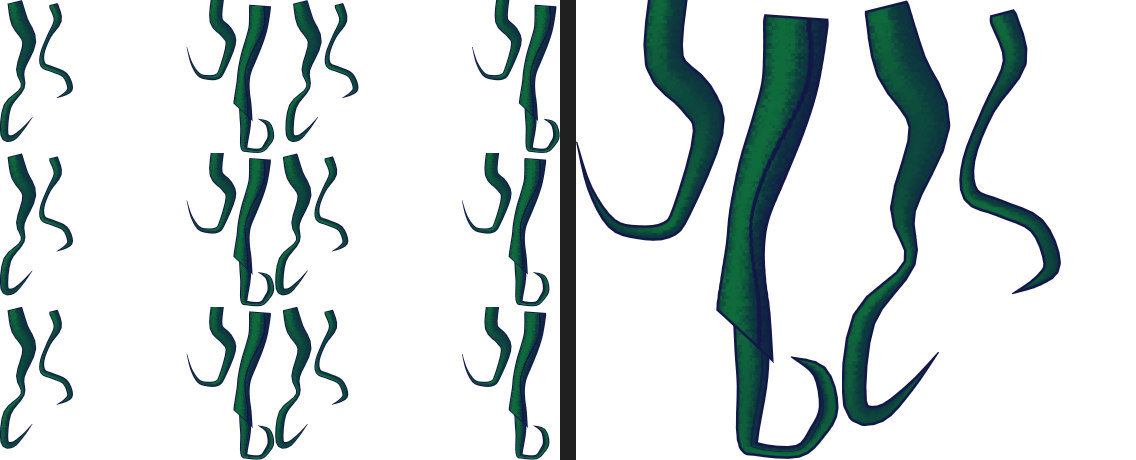
Left, the full canvas; right, a detail of the centre.
Give the GLSL for this pattern, as a Shadertoy shader.

```glsl
const int KNOTS = 10;

float hash(vec2 p) {
    return fract(sin(dot(p, vec2(127.1, 311.7))) * 43758.5453);
}

// Catmull-Rom spline; xy is position, z is half width
vec3 spline(vec3 a, vec3 b, vec3 c, vec3 d, float t) {
    return 0.5 * (2.0 * b + t * (c - a + t * (2.0 * a - 5.0 * b + 4.0 * c - d
        + t * (3.0 * b - a - 3.0 * c + d))));
}

// Tapered strand: signed distance, position across (-1..1), position along (0..1)
vec3 strand(vec2 p, vec3 knots[KNOTS]) {
    vec3 best = vec3(1e4, 0.0, 0.0);
    vec3 from = knots[0];
    for (int i = 0; i < KNOTS - 1; i++) {
        vec3 before = knots[max(i - 1, 0)];
        vec3 after = knots[min(i + 2, KNOTS - 1)];
        for (int j = 1; j <= 4; j++) {
            float t = float(j) / 4.0;
            vec3 to = spline(before, knots[i], knots[i + 1], after, t);
            vec2 axis = to.xy - from.xy;
            vec2 q = p - from.xy;
            float h = clamp(dot(q, axis) / dot(axis, axis), 0.0, 1.0);
            float halfWidth = max(mix(from.z, to.z, h), 0.3);
            float d = length(q - axis * h) - halfWidth;
            float side = (q.x * axis.y - q.y * axis.x) / (length(axis) * halfWidth);
            if (d < best.x) best = vec3(d, side, (float(i) + t) / float(KNOTS - 1));
            from = to;
        }
    }
    // Flattened cap at the root
    vec2 root = normalize(knots[0].xy - knots[1].xy);
    best.x = max(best.x, dot(p - knots[0].xy, root) - 3.5);
    return best;
}

void paint(inout vec3 color, vec3 s, float fold, float grain, float pixel) {
    vec3 navy = vec3(0.07, 0.09, 0.28);
    vec3 teal = vec3(0.05, 0.24, 0.24);
    vec3 green = vec3(0.06, 0.42, 0.23);

    // Light from the left, fading into shadow with a little grain
    float side = s.y + 0.3 * (grain - 0.5);
    float sheen = 0.6 + 0.4 * cos(s.z * 12.0);
    float lit = smoothstep(-1.1, -0.5, side) * (1.0 - smoothstep(-0.3, 0.4, side));
    vec3 body = mix(teal, green, lit * mix(sheen, 1.0, fold));
    body = mix(body, navy, smoothstep(0.1, 1.0, side) * mix(0.35, 0.75, fold));

    // Wavering crease, then the dark contour
    float crease = abs(s.y - 0.35 - 0.25 * sin(s.z * 9.0));
    body = mix(body, navy, fold * (1.0 - smoothstep(0.04, 0.12, crease)));
    body = mix(body, navy, smoothstep(-1.6, -0.7, s.x));
    color = mix(color, body, clamp(0.5 - s.x / pixel, 0.0, 1.0));
}

void mainImage(out vec4 fragColor, in vec2 fragCoord) {
    // Three rows of height 210, measured from the top
    float pixel = 630.0 / iResolution.y;
    vec2 u = vec2(fragCoord.x, iResolution.y - fragCoord.y) * pixel;
    float row = floor(u.y / 210.0);

    // Two columns; the top row is spaced wider
    float pitch = row < 1.0 ? 391.0 : 377.0;
    float column = min(floor(u.x / pitch), 1.0);
    vec2 p = u - vec2(column * pitch, row * 210.0);
    float grain = hash(floor(p / 1.5));

    vec3 longVine[KNOTS] = vec3[KNOTS](
        vec3(21, 6, 10.5), vec3(27, 30, 12), vec3(40, 57, 9.5), vec3(28, 95, 6),
        vec3(31, 120, 2.8), vec3(10, 146, 5.5), vec3(6, 184, 5.5), vec3(17, 189, 4),
        vec3(31, 177, 2), vec3(44, 161, 0.3));
    vec3 slimVine[KNOTS] = vec3[KNOTS](
        vec3(74, 9, 6.5), vec3(79, 28, 5.5), vec3(67, 50, 3), vec3(58, 73, 3),
        vec3(59, 89, 4), vec3(72, 95, 4), vec3(89, 103, 4), vec3(96, 120, 4),
        vec3(90, 128, 2.5), vec3(78, 134, 0.3));
    vec3 hookVine[KNOTS] = vec3[KNOTS](
        vec3(298, -4, 9), vec3(296, 28, 9), vec3(310, 44, 9), vec3(316, 60, 7),
        vec3(304, 96, 4.5), vec3(297, 105, 4), vec3(284, 106, 3.2), vec3(272, 102, 2.5),
        vec3(262, 86, 1.3), vec3(256, 65, 0.3));
    vec3 sheath[KNOTS] = vec3[KNOTS](
        vec3(356, 11, 15), vec3(355, 25, 14), vec3(353, 40, 13), vec3(348, 57, 12.5),
        vec3(341, 77, 11.5), vec3(335, 97, 9.5), vec3(333, 112, 9), vec3(332, 128, 10.5),
        vec3(332, 144, 12.5), vec3(333, 168, 13));
    vec3 tail[KNOTS] = vec3[KNOTS](
        vec3(335, 138, 8), vec3(336, 160, 8), vec3(336, 176, 7), vec3(334, 200, 5),
        vec3(338, 205, 3.2), vec3(357, 206, 3), vec3(366, 197, 4), vec3(371, 186, 4.5),
        vec3(367, 170, 3.5), vec3(354, 163, 0.3));

    vec3 color = vec3(1.0);
    paint(color, strand(p, longVine), 0.0, grain, pixel);
    paint(color, strand(p, slimVine), 0.0, grain, pixel);
    paint(color, strand(p, hookVine), 0.0, grain, pixel);
    paint(color, strand(p, tail), 0.6, grain, pixel);

    // The sheath ends in a slanted cut over the tail
    vec3 cover = strand(p, sheath);
    cover.x = max(cover.x, dot(p - vec2(319, 141), vec2(-0.68, 0.74)));
    paint(color, cover, 1.0, grain, pixel);
    fragColor = vec4(color, 1.0);
}
```
